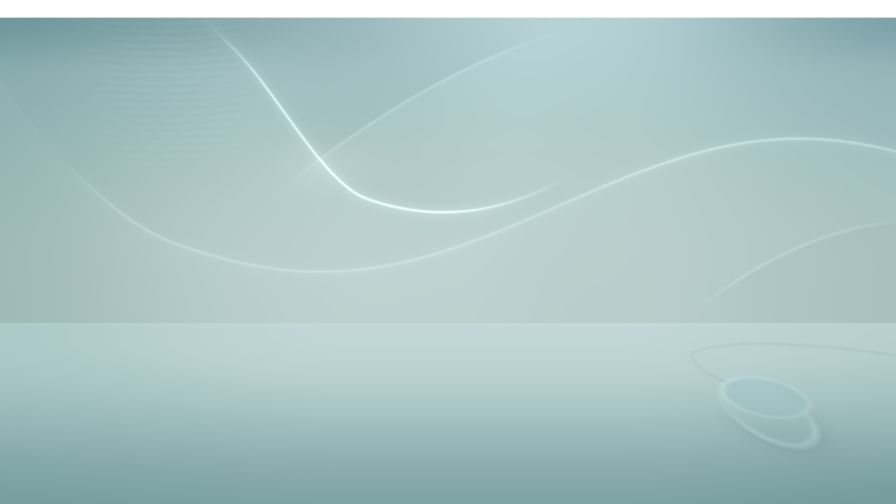
Reproduce this background procedurally as a WebGL 1 fragment shader.

```glsl
precision highp float;
// A pale teal studio: a softly lit wall crossed by thin glowing waves, a
// glossy floor with a faint computer mouse, and a white band along the top.
// Built from gradients, wave-height functions and rotated ellipses.

uniform vec2 u_resolution;

const float HORIZON = 0.359;
const float WALL_TOP = 0.965;

// Height of each glowing wave at x.
float waveHeight(int id, float x) {
  if (id == 0) {
    float dx = x - 0.88;
    return 0.579 + 1.15 * dx * dx + 0.125 * smoothstep(0.15, 0.42, -dx);
  }
  if (id == 1) {
    float lift = max(0.35 - x, 0.0);
    return 0.593 - 0.132 * cos(3.31 * (x - 0.637)) + 1.5 * lift * lift;
  }
  if (id == 2) {
    float dx = 1.83 - x;
    return 0.562 - 0.88 * dx * dx;
  }
  float dx = x - 0.764;
  return 0.773 + 0.63 * dx - 0.45 * dx * dx;
}

// Signed distance to a wave, positive above it.
float waveDistance(int id, vec2 p) {
  float slope = (waveHeight(id, p.x + 0.002) - waveHeight(id, p.x - 0.002)) / 0.004;
  return (p.y - waveHeight(id, p.x)) / sqrt(1.0 + slope * slope);
}

// Fades in from a to b and out again from c to d.
float window(float a, float b, float c, float d, float x) {
  return smoothstep(a, b, x) * (1.0 - smoothstep(c, d, x));
}

float stroke(float d, float width) {
  return exp(-d * d / (width * width));
}

// Approximate signed distance to a rotated ellipse.
float ellipse(vec2 p, vec2 center, vec2 radii, float angle) {
  float c = cos(angle), s = sin(angle);
  vec2 q = p - center;
  q = vec2(c * q.x + s * q.y, c * q.y - s * q.x);
  return (length(q / radii) - 1.0) * min(radii.x, radii.y);
}

vec3 wall(vec2 p) {
  float t = (p.y - HORIZON) / (WALL_TOP - HORIZON);
  vec3 color = mix(vec3(0.725, 0.808, 0.798), vec3(0.63, 0.75, 0.76), smoothstep(0.2, 1.0, t));

  // Dark sides and upper corners around the overhead light
  color -= vec3(0.11, 0.085, 0.085) * (1.0 - smoothstep(-0.1, 0.6, p.x));
  color -= vec3(0.06, 0.045, 0.04) * smoothstep(1.2, 1.85, p.x);
  vec2 lamp = (p - vec2(1.09, 0.99)) / vec2(0.36, 0.24);
  color += vec3(0.085, 0.075, 0.075) * exp(-dot(lamp, lamp));
  float edge = smoothstep(0.2, 0.75, abs(p.x - 1.09));
  color -= vec3(0.09, 0.075, 0.07) * edge * smoothstep(0.8, 1.0, t);

  // Veils bounded by the waves
  float crest = waveDistance(0, p);
  float swell = waveDistance(1, p);
  float hill = waveDistance(2, p);
  float beam = waveDistance(3, p);
  float beamSpan = window(0.5, 0.75, 0.9, 1.15, p.x);
  color += 0.025 * beamSpan * (smoothstep(0.004, -0.004, beam) - 0.5);
  color -= 0.015 * smoothstep(-0.002, 0.004, crest) * window(0.4, 0.55, 0.8, 1.1, p.x);
  color += 0.012 * smoothstep(0.0, -0.004, swell) * exp(min(swell, 0.0) * 12.0);
  color -= 0.01 * smoothstep(0.002, -0.002, hill) * smoothstep(1.35, 1.5, p.x);

  // Fine ripples at the upper left
  float ripple = sin(430.0 * (p.y + 0.03 * sin(5.0 * p.x)));
  color += 0.006 * ripple * window(0.1, 0.3, 0.4, 0.55, p.x) * smoothstep(0.55, 0.85, p.y);

  // Bright wave lines and their halos
  float crestSpan = window(0.38, 0.56, 0.85, 1.17, p.x);
  float swellSpan = window(0.08, 0.25, 1.7, 2.0, p.x) * (0.55 + 0.45 * smoothstep(1.0, 1.45, p.x));
  color += crestSpan * (0.17 * stroke(crest, 0.0028) + 0.035 * stroke(crest, 0.014));
  color += swellSpan * (0.1 * stroke(swell, 0.0026) + 0.02 * stroke(swell, 0.012));
  color += 0.045 * stroke(hill, 0.003) * window(1.35, 1.5, 1.65, 1.85, p.x);
  color += 0.055 * stroke(beam, 0.003) * beamSpan;
  vec2 crossing = (p - vec2(0.63, 0.67)) / vec2(0.08, 0.05);
  return color + 0.03 * exp(-dot(crossing, crossing));
}

vec3 floorSurface(vec2 p) {
  float t = p.y / HORIZON;
  vec3 color = mix(vec3(0.48, 0.63, 0.635), vec3(0.755, 0.84, 0.84), smoothstep(-0.15, 0.95, t));
  color -= vec3(0.085, 0.06, 0.06) * (1.0 - smoothstep(-0.1, 0.7, p.x)) * (0.3 + 0.7 * t);
  color -= vec3(0.04, 0.03, 0.03) * smoothstep(1.2, 1.85, p.x);
  return color + 0.012 * stroke(p.y - HORIZON, 0.008);
}

// Cable loop, body shadow, pale base and rounded shell
vec3 addMouse(vec3 color, vec2 p, float aa) {
  float dx = max(p.x - 1.372, 0.0);
  float sag = max(dx - 0.12, 0.0);
  float upper = p.y - 0.297 - 0.021 * sqrt(min(dx / 0.1, 1.0)) + 0.29 * sag * sag;
  float lower = (p.y - 0.297 + 0.21 * sqrt(dx)) / sqrt(1.0 + 0.011 / (dx + 0.002));
  float cable = stroke(upper, 0.003) + stroke(lower, 0.003) * step(dx, 0.09);
  color -= 0.03 * cable * step(1.372, p.x);

  float body = ellipse(p, vec2(1.527, 0.178), vec2(0.115, 0.052), -0.5);
  float shell = ellipse(p, vec2(1.52, 0.211), vec2(0.086, 0.036), -0.22);
  color -= 0.03 * exp(-max(body, 0.0) * 90.0) * smoothstep(0.23, 0.14, p.y);
  color += 0.02 * smoothstep(aa, -aa, body);
  color += 0.06 * stroke(body + 0.007, 0.004) * smoothstep(0.2, 0.13, p.y);
  vec3 shellColor = vec3(0.62, 0.75, 0.755) + 0.4 * (p.y - 0.2);
  color = mix(color, shellColor, 0.65 * smoothstep(aa, -aa, shell));
  return color + 0.035 * stroke(shell, 0.003);
}

void main() {
  vec2 p = gl_FragCoord.xy / u_resolution.y;
  p.x *= 1.7778 * u_resolution.y / u_resolution.x;
  float aa = 0.75 / u_resolution.y;
  vec3 ground = addMouse(floorSurface(p), p, aa);
  vec3 color = mix(ground, wall(p), smoothstep(-aa, aa, p.y - HORIZON));
  color = mix(color, vec3(1.0), smoothstep(-aa, aa, p.y - WALL_TOP));
  gl_FragColor = vec4(color, 1.0);
}
```
